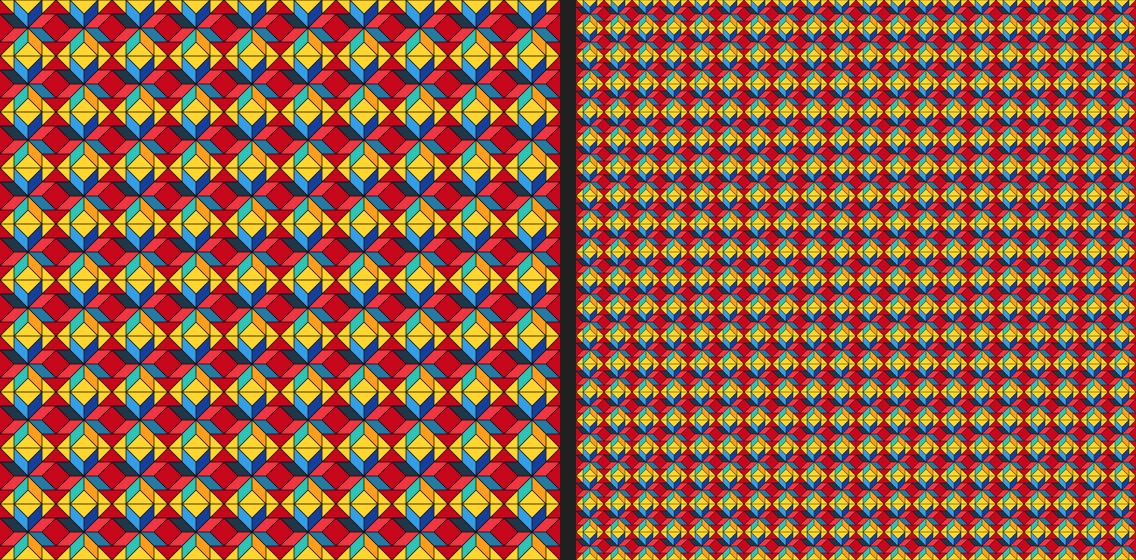
Left, the tile; right, the same tile 2 across and 2 down.
A WebGL 1 fragment shader for this pattern:

```glsl
precision highp float;
// Ten by ten outlined patchwork tiles: eight-pointed stars between diamonds
// and hourglass squares. Each tile is folded into one octant, where a few
// lines bound every patch; the unfolded signs choose the patch colour.

uniform vec2 u_resolution;

const float REPEATS = 10.0;
const float TILE_UNITS = 4.0;     // tile side in units of the star arm
const float LINE_WIDTH = 0.054;   // in the same units
const int SAMPLES = 4;            // antialiasing samples per axis

const vec3 INK        = vec3(0.04, 0.04, 0.05);
const vec3 RED        = vec3(0.78, 0.03, 0.11);
const vec3 LIGHT_RED  = vec3(0.94, 0.21, 0.25);
const vec3 YELLOW     = vec3(1.00, 0.84, 0.18);
const vec3 ORANGE     = vec3(1.00, 0.62, 0.11);
const vec3 TURQUOISE  = vec3(0.18, 0.77, 0.71);
const vec3 SKY_BLUE   = vec3(0.20, 0.62, 0.90);
const vec3 ROYAL_BLUE = vec3(0.08, 0.25, 0.60);
const vec3 STEEL_BLUE = vec3(0.14, 0.48, 0.64);
const vec3 NAVY       = vec3(0.13, 0.21, 0.28);

// Folds a point of the tile into the octant 0 <= y <= x <= 2.
vec2 foldOctant(vec2 p) {
  vec2 q = abs(p);
  return vec2(max(q.x, q.y), min(q.x, q.y));
}

// Colour of the star arm holding p; the star centre is the origin.
vec3 armColor(vec2 p, bool wide) {
  bool right = p.x > 0.0;
  if (p.y > 0.0) {
    if (wide) return right ? LIGHT_RED : NAVY;
    return right ? ROYAL_BLUE : SKY_BLUE;
  }
  if (wide) return right ? STEEL_BLUE : LIGHT_RED;
  return right ? ORANGE : TURQUOISE;
}

vec3 patchColor(vec2 p) {
  vec2 o = foldOctant(p);
  bool wide = abs(p.x) > abs(p.y);
  bool insideArm = o.x - o.y < 1.0 && o.y < 1.0;
  if (insideArm) return armColor(p, wide);
  return wide ? RED : YELLOW;     // diamonds and hourglass triangles
}

// Distance to the nearest outline.
float outlineDistance(vec2 p) {
  vec2 o = foldOctant(p);
  float slant = o.x - o.y;
  float diagonals = min(slant, abs(slant - 1.0)) * sqrt(0.5);
  float squareEdge = abs(o.y - 1.0);
  float starAxis = length(vec2(max(o.x - 1.0, 0.0), o.y));
  float yellowSplit = 0.5 * TILE_UNITS - abs(p.y);
  return min(min(diagonals, squareEdge), min(starAxis, yellowSplit));
}

vec3 pattern(vec2 uv, float softness) {
  vec2 p = (fract(uv * REPEATS) - 0.5) * TILE_UNITS;
  float edge = outlineDistance(p) - 0.5 * LINE_WIDTH;
  float ink = 1.0 - smoothstep(-softness, softness, edge);
  return mix(patchColor(p), INK, ink);
}

void main() {
  float count = float(SAMPLES);
  float pixel = REPEATS * TILE_UNITS / min(u_resolution.x, u_resolution.y);
  float softness = 0.5 * pixel / count;
  vec3 sum = vec3(0.0);

  // Average a grid of samples over the pixel.
  for (int j = 0; j < SAMPLES; j++) {
    for (int i = 0; i < SAMPLES; i++) {
      vec2 offset = (vec2(float(i), float(j)) + 0.5) / count - 0.5;
      sum += pattern((gl_FragCoord.xy + offset) / u_resolution, softness);
    }
  }
  gl_FragColor = vec4(sum / (count * count), 1.0);
}
```
